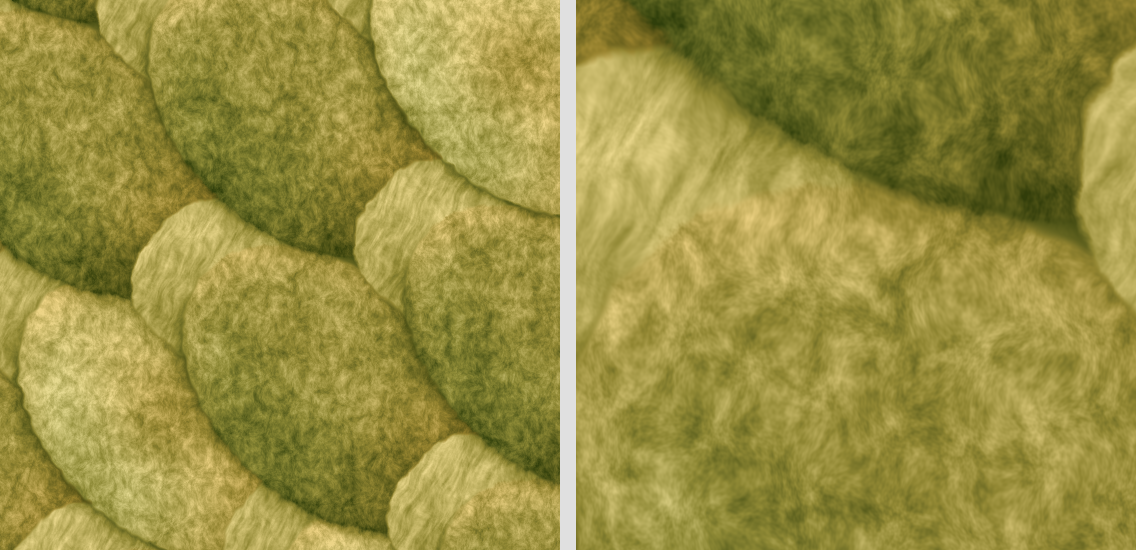
Left, the full canvas; right, a detail of the centre.
Give the GLSL for this texture, as a WebGL 2 fragment shader.

```glsl
#version 300 es
precision highp float;
// Draws diagonal chains of plump olive plush lobes joined by pale, stranded necks.
uniform vec2 u_resolution;
out vec4 fragColor;

// Layout, in canvas widths
const vec2 ORIGIN = vec2(0.592, 0.289);
const vec2 ALONG_STEP = vec2(0.458, -0.419);
const vec2 ACROSS_STEP = vec2(0.397, 0.072);
const vec2 LOWER_SHIFT = vec2(0.104, 0.020);
const vec2 AXIS = vec2(0.741, -0.671);
const vec2 LOBE_RADII = vec2(0.306, 0.206);
const vec2 NECK_CENTER = vec2(0.358, -0.004);
const vec2 NECK_HALF = vec2(0.155, 0.136);

const vec3 SHADE = vec3(0.19, 0.24, 0.04);
const vec3 OLIVE = vec3(0.57, 0.53, 0.20);
const vec3 STRAW = vec3(0.92, 0.84, 0.54);

vec2 hashGradient(vec2 cell) {
  vec3 h = fract(cell.xyx * vec3(0.1031, 0.1030, 0.0973));
  h += dot(h, h.yzx + 33.33);
  float angle = 6.2832 * fract((h.x + h.y) * h.z);
  return vec2(cos(angle), sin(angle));
}

float gradientNoise(vec2 p) {
  vec2 i = floor(p), f = p - i;
  vec2 w = f * f * f * (f * (f * 6.0 - 15.0) + 10.0);
  vec2 e = vec2(1.0, 0.0);
  float a = dot(hashGradient(i), f);
  float b = dot(hashGradient(i + e), f - e);
  float c = dot(hashGradient(i + e.yx), f - e.yx);
  float d = dot(hashGradient(i + 1.0), f - 1.0);
  return mix(mix(a, b, w.x), mix(c, d, w.x), w.y);
}

float fbm(vec2 p, int octaves) {
  float sum = 0.0, amplitude = 1.0;
  for (int i = 0; i < octaves; i++) {
    sum += amplitude * gradientNoise(p);
    p = mat2(1.6, 1.2, -1.2, 1.6) * p + 17.3;
    amplitude *= 0.72;
  }
  return sum;
}

// Coordinates of p along and across a unit axis
vec2 toAxis(vec2 p, vec2 axis) {
  return vec2(dot(p, axis), dot(p, vec2(-axis.y, axis.x)));
}

float ellipseDistance(vec2 p, vec2 radii) {
  float k = length(p / radii);
  return k * (k - 1.0) / max(length(p / (radii * radii)), 0.001);
}

float roundBoxDistance(vec2 p, vec2 halfSize, float radius) {
  vec2 d = abs(p) - halfSize + radius;
  return length(max(d, 0.0)) + min(max(d.x, d.y), 0.0) - radius;
}

// Weight of the shaded lower-left flank
float flank(float across) {
  return 1.0 - smoothstep(-0.15, 0.05, across);
}

// Each surface is (tone, warmth)
vec2 lobeSurface(vec2 q, float dist, float pale, float fur, float blotch) {
  float low = flank(q.y);
  float tip = smoothstep(0.02, 0.26, q.x);
  float start = 1.0 - smoothstep(-0.24, -0.06, q.x);
  float rim = smoothstep(-0.085, 0.0, dist) * max(1.0 - low, start);
  float core = exp(-dot(q, q) / 0.012);
  float tone = mix(0.56, 0.84, pale) + 0.20 * rim * (1.0 - 0.6 * pale);
  tone -= 0.17 * low * (1.0 - 0.7 * pale) * (1.0 - 0.5 * start);
  tone -= 0.08 * tip + 0.22 * pale * core;
  tone -= 0.20 * low * exp(min(dist, 0.0) / 0.022);
  tone += 0.17 * blotch + 0.24 * fur;
  return vec2(tone, 0.9 * tip + 0.6 * pale * core + 0.4 * rim - 0.6 * low);
}

vec2 neckSurface(vec2 q, float dist, float strands, float fur) {
  float tone = 0.79 - 0.13 * flank(q.y) + 0.22 * strands + 0.12 * fur;
  tone += 0.05 * smoothstep(-0.04, 0.0, dist);
  return vec2(tone, -0.1);
}

// Casts a soft contact shadow, then lays the piece over it
vec2 layPiece(vec2 under, vec2 piece, float dist, float shadow, float edge) {
  under.x *= 1.0 - shadow * exp(-max(dist, 0.0) / 0.016);
  return mix(under, piece, 1.0 - smoothstep(-edge, edge, dist));
}

vec3 plushColor(float tone, float warmth) {
  float t = clamp(tone, 0.0, 1.0) * 2.0;
  vec3 color = mix(mix(SHADE, OLIVE, min(t, 1.0)), STRAW, max(t - 1.0, 0.0));
  return color * (1.0 + warmth * vec3(0.05, -0.035, -0.10));
}

void main() {
  vec2 p = gl_FragCoord.xy / u_resolution.x;
  float edge = max(0.0035, 1.0 / u_resolution.x);

  // Fibre textures shared by all pieces
  vec2 warped = p + 0.012 * vec2(gradientNoise(p * 23.0), gradientNoise(p * 23.0 + 9.0));
  float fur = fbm(warped * vec2(58.0, 44.0), 4);
  float blotch = fbm(p * 9.0 + 4.0, 3);
  float strands = fbm(toAxis(warped, vec2(0.42, 0.907)) * vec2(11.0, 62.0), 3);
  float fuzz = 0.006 * gradientNoise(p * 45.0) + 0.003 * fur;

  // Chains stack toward the upper right; pieces stack down each chain
  vec2 surface = vec2(0.5, 0.0);
  for (int chain = -2; chain <= 2; chain++) {
    float k = float(chain);
    float pale = step(1.5, mod(k, 3.0));
    vec2 chainOrigin = ORIGIN + k * ACROSS_STEP + (chain < 0 ? LOWER_SHIFT : vec2(0.0));
    for (int link = -2; link <= 1; link++) {
      vec2 q = toAxis(p - chainOrigin - float(link) * ALONG_STEP, AXIS);
      float lobe = ellipseDistance(q, LOBE_RADII) + fuzz;
      vec2 lobeLook = lobeSurface(q, lobe, pale, fur, blotch);
      surface = layPiece(surface, lobeLook, lobe, 0.72 * flank(q.y), edge);

      vec2 n = q - NECK_CENTER;
      float neck = roundBoxDistance(n, NECK_HALF, 0.105) + fuzz;
      vec2 neckLook = neckSurface(n, neck, strands, fur);
      surface = layPiece(surface, neckLook, neck, 0.12 + 0.33 * flank(n.y), edge);
    }
  }
  fragColor = vec4(plushColor(surface.x, surface.y), 1.0);
}
```
